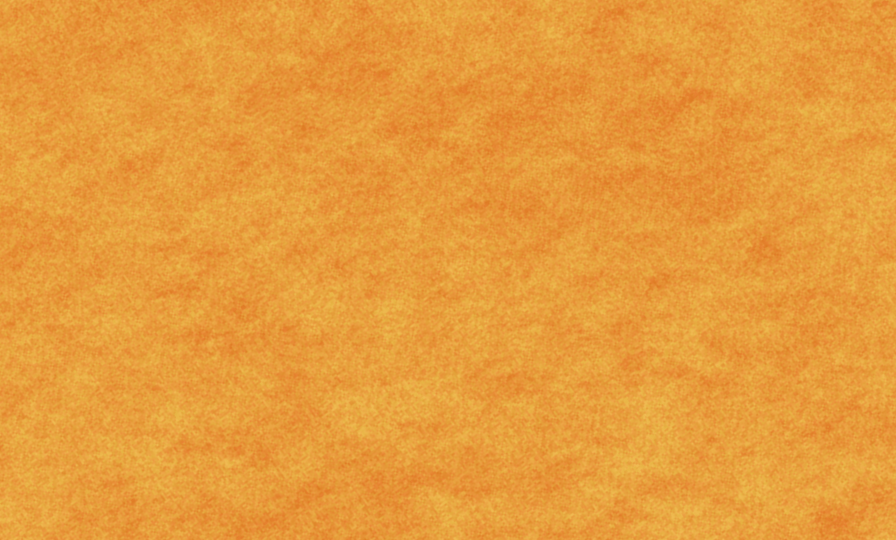
Write a Shadertoy shader that draws this texture.

```glsl
// Mottled orange felt paper: soft slanted blotches, small dark flecks and fine grain.

const vec3 DEEP_ORANGE = vec3(0.895, 0.525, 0.185);
const vec3 MID_ORANGE = vec3(0.908, 0.608, 0.234);
const vec3 PALE_AMBER = vec3(0.920, 0.692, 0.280);

float hash(vec2 cell) {
    return fract(sin(dot(cell, vec2(127.1, 311.7))) * 43758.5453);
}

mat2 rotation(float angle) {
    float c = cos(angle), s = sin(angle);
    return mat2(c, -s, s, c);
}

// Smooth value noise in 0..1
float noise(vec2 p) {
    vec2 cell = floor(p), f = fract(p);
    vec2 u = f * f * (3.0 - 2.0 * f);
    float low = mix(hash(cell), hash(cell + vec2(1.0, 0.0)), u.x);
    float high = mix(hash(cell + vec2(0.0, 1.0)), hash(cell + vec2(1.0, 1.0)), u.x);
    return mix(low, high, u.y);
}

// Layered noise centred on zero; each layer is turned to hide the lattice
float fbm(vec2 p, int octaves, float gain) {
    float sum = 0.0, weight = 1.0, total = 0.0;
    for (int i = 0; i < octaves; i++) {
        sum += weight * (noise(p) - 0.5);
        total += weight;
        weight *= gain;
        p = rotation(0.35) * p * 2.03 + vec2(17.3, 9.1);
    }
    return sum / total;
}

// Wide blotches rising to the right, with wavering outlines
float blotches(vec2 p, float frequency, float stretch, float angle) {
    vec2 warp = vec2(fbm(p * 20.0, 2, 0.5), fbm(p * 20.0 + 41.0, 2, 0.5));
    vec2 q = rotation(angle) * (p + 0.03 * warp);
    return fbm(q * frequency * vec2(1.0, stretch), 4, 0.68);
}

// Sparse short dark streaks
float flecks(vec2 p, float frequency, float angle) {
    vec2 q = rotation(angle) * p * frequency * vec2(1.0, 2.0);
    return smoothstep(0.08, 0.34, fbm(q + 73.0, 3, 0.55));
}

// Two sizes of fine speckle, turned away from the canvas axes
float fibreGrain(vec2 p, float frequency) {
    float fine = noise(rotation(0.62) * p * frequency) - 0.5;
    float soft = noise(rotation(1.1) * p * frequency * 0.53 + 31.0) - 0.5;
    return fine + 0.45 * soft;
}

vec3 paperColour(float tone) {
    vec3 lower = mix(DEEP_ORANGE, MID_ORANGE, clamp(tone * 2.0, -0.3, 1.0));
    return mix(lower, PALE_AMBER, clamp(tone * 2.0 - 1.0, 0.0, 1.3));
}

void mainImage(out vec4 fragColor, in vec2 fragCoord) {
    vec2 p = fragCoord / iResolution.y;

    // Broad drifts and mid-sized mottling
    float tone = 0.525;
    tone += 0.42 * fbm(p * vec2(3.2, 4.6) + 5.0, 3, 0.5);
    tone += 1.20 * blotches(p + 3.0, 14.0, 1.75, 0.24);
    tone -= 0.30 * flecks(p, 24.0, 0.28);

    // Fine fibre grain, with a little independent colour speckle
    tone += 0.72 * fibreGrain(p, 265.0);
    vec3 colour = paperColour(tone);
    float speckle = fibreGrain(p + 7.0, 250.0);
    colour += speckle * vec3(0.035, 0.025, 0.055);

    fragColor = vec4(clamp(colour, 0.0, 1.0), 1.0);
}
```
